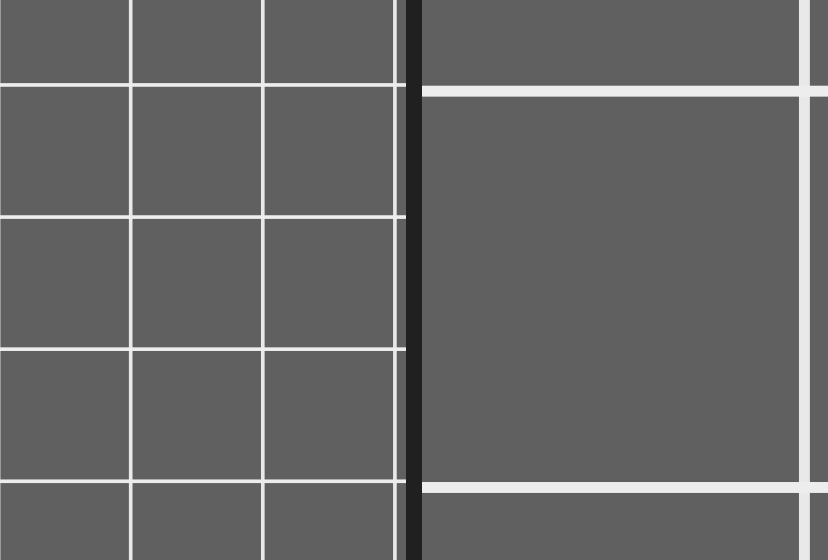
Left: the whole. Right: its middle third, enlarged.
A WebGL 2 fragment shader for this pattern:

```glsl
#version 300 es
precision highp float;
// Draws a plain grey wall of square tiles parted by thin pale grid lines.

uniform vec2 u_resolution;
out vec4 outColor;

// All lengths are fractions of the canvas height.
const float TILE_SIZE = 0.2359;
const float LINE_WIDTH = 0.0065;
const vec2 GRID_ORIGIN = vec2(0.2334, 0.1406);

const vec3 TILE_COLOR = vec3(0.376);
const vec3 ROW_LINE_COLOR = vec3(0.93);
const vec3 COLUMN_LINE_COLOR = vec3(0.915);

// Distance from a coordinate to the nearest line of a repeating set.
float lineDistance(float coord, float origin, float period) {
    return abs(fract((coord - origin) / period + 0.5) - 0.5) * period;
}

// Smooth coverage of a line, one pixel wide at each edge.
float lineCoverage(float dist, float width, float pixel) {
    return clamp((0.5 * width - dist) / pixel + 0.5, 0.0, 1.0);
}

void main() {
    float pixel = 1.0 / u_resolution.y;
    vec2 p = gl_FragCoord.xy * pixel;

    // Column and row lines
    float columnDist = lineDistance(p.x, GRID_ORIGIN.x, TILE_SIZE);
    float rowDist = lineDistance(p.y, GRID_ORIGIN.y, TILE_SIZE);
    float column = lineCoverage(columnDist, LINE_WIDTH, pixel);
    float row = lineCoverage(rowDist, LINE_WIDTH, pixel);

    // Rows lie over columns
    vec3 color = mix(TILE_COLOR, COLUMN_LINE_COLOR, column);
    color = mix(color, ROW_LINE_COLOR, row);

    outColor = vec4(color, 1.0);
}
```
